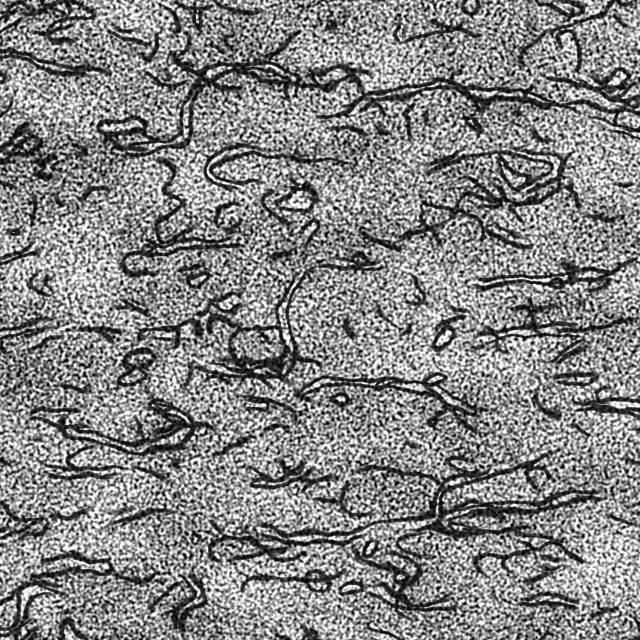
Reproduce this texture procedurally as a WebGL 1 fragment shader.

```glsl
precision highp float;
// Grainy grey micrograph: broken, wavy dark membranes and small vesicles in speckle.
uniform vec2 u_resolution;

const float INK = 0.04;
const float BASE_GREY = 0.60;
const float LINE_HALF_WIDTH = 0.0029;
const float LINE_SOFTNESS = 0.0026;
const int STRAND_LAYERS = 3;

float hash(vec2 cell) {
  vec3 q = fract(cell.xyx * vec3(0.1031, 0.1030, 0.0973));
  q += dot(q, q.yzx + 33.33);
  return fract((q.x + q.y) * q.z);
}

// Dot product of a random unit gradient with the offset from its corner
float cornerSlope(vec2 cell, vec2 offset) {
  float angle = 6.28318 * hash(cell);
  return dot(vec2(cos(angle), sin(angle)), offset);
}

float gradientNoise(vec2 p) {
  vec2 cell = floor(p);
  vec2 f = p - cell;
  vec2 fade = f * f * f * (f * (f * 6.0 - 15.0) + 10.0);
  vec2 e = vec2(1.0, 0.0);
  float low = mix(cornerSlope(cell, f), cornerSlope(cell + e, f - e), fade.x);
  float high = mix(cornerSlope(cell + e.yx, f - e.yx),
                   cornerSlope(cell + e.xx, f - e.xx), fade.x);
  return mix(low, high, fade.y);
}

vec2 rotate(vec2 p, float angle) {
  float c = cos(angle), s = sin(angle);
  return vec2(c * p.x - s * p.y, s * p.x + c * p.y);
}

vec2 wobble(vec2 p, float frequency, float amount) {
  vec2 q = p * frequency;
  return amount * vec2(gradientNoise(q + 17.3), gradientNoise(q + 71.9));
}

// Signed distance, in canvas units, to a level line of stretched noise
float contourDistance(vec2 p, vec2 frequency, float level, float seed) {
  const float STEP = 0.001;
  float here = gradientNoise(p * frequency + seed);
  float right = gradientNoise((p + vec2(STEP, 0.0)) * frequency + seed);
  float above = gradientNoise((p + vec2(0.0, STEP)) * frequency + seed);
  float slope = length(vec2(right - here, above - here)) / STEP;
  return (here - level) / max(slope, 0.3);
}

float stroke(float dist, float halfWidth) {
  return 1.0 - smoothstep(halfWidth - LINE_SOFTNESS * 0.5,
                          halfWidth + LINE_SOFTNESS, abs(dist));
}

// Patchy mask that breaks lines into fragments
float fragments(vec2 p, vec2 frequency, float threshold, float seed) {
  return smoothstep(threshold, threshold + 0.10,
                    gradientNoise(p * frequency + seed));
}

// Two fine octaves, turned so that their lattices do not line up
float speckle(vec2 p) {
  return gradientNoise(rotate(p, 0.5) * 163.0)
       + gradientNoise(rotate(p, 1.2) * 188.0 + 41.0);
}

float cloudShade(vec2 p) {
  return 0.20 * gradientNoise(p * vec2(4.0, 6.5) + 5.7)
       + 0.16 * gradientNoise(p * vec2(9.0, 15.0) + 23.1)
       + 0.12 * gradientNoise(p * 30.0 + 61.4);
}

void main() {
  vec2 p = gl_FragCoord.xy / u_resolution.y;
  vec2 bent = p + wobble(p, 13.0, 0.018) + wobble(p, 42.0, 0.005);

  float ink = 0.0;
  float lumen = 0.0;

  // Paired membranes with a pale gap
  float pairDistance = contourDistance(bent, vec2(3.5, 10.0), 0.0, 9.4);
  float pairMask = fragments(p, vec2(6.0, 9.0), -0.04, 33.6);
  float gap = 0.0065 + 0.008 * gradientNoise(p * 19.0 + 3.2);
  ink = stroke(abs(pairDistance) - gap, LINE_HALF_WIDTH) * pairMask;
  lumen = stroke(pairDistance, gap * 0.6) * pairMask;

  // Single strands, from mostly level to freely turning
  for (int i = 0; i < STRAND_LAYERS; i++) {
    float layer = float(i);
    vec2 frequency = mix(vec2(5.0, 13.0), vec2(13.0, 17.0), layer * 0.5);
    float dist = contourDistance(bent, frequency, 0.03, 51.7 + layer * 27.3);
    float mask = fragments(p, vec2(8.0, 12.0), 0.09 + 0.05 * layer,
                           81.2 + layer * 19.6);
    ink = max(ink, stroke(dist, LINE_HALF_WIDTH) * mask);
  }

  // Small closed vesicles with bright cores
  float vesicle = contourDistance(bent, vec2(19.0, 25.0), 0.30, 140.5);
  float vesicleMask = fragments(p, vec2(7.0), 0.06, 112.8);
  ink = max(ink, stroke(vesicle, LINE_HALF_WIDTH) * vesicleMask);
  lumen = max(lumen, smoothstep(0.002, 0.007, vesicle) * vesicleMask);

  // Speckled ground, then ink
  float grain = speckle(p);
  float grey = BASE_GREY + 0.77 * grain + cloudShade(p) + 0.16 * lumen;
  grey = mix(grey, INK + 0.12 * grain, 0.86 * ink);
  gl_FragColor = vec4(vec3(clamp(grey, 0.02, 0.98)), 1.0);
}
```
